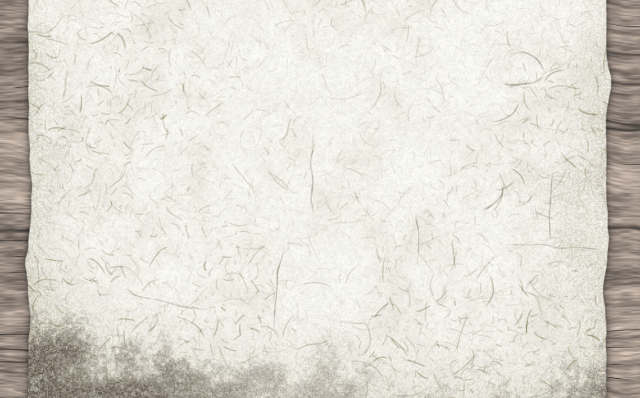
Give the GLSL for this texture, as a Shadertoy shader.

```glsl
// Pale fibrous paper with worn, stained edges lying on weathered planks.
// Random curved strands in jittered grid cells form the fibres; layered
// value noise drives wood grain, stains and speckle. Unit: canvas height.

float hash(vec2 p) {
    vec3 q = fract(p.xyx * vec3(0.1031, 0.1030, 0.0973));
    q += dot(q, q.yzx + 33.33);
    return fract((q.x + q.y) * q.z);
}

float noise(vec2 p) {
    vec2 i = floor(p), f = fract(p);
    f = f * f * (3.0 - 2.0 * f);
    return mix(mix(hash(i), hash(i + vec2(1, 0)), f.x),
               mix(hash(i + vec2(0, 1)), hash(i + vec2(1, 1)), f.x), f.y);
}

float fbm(vec2 p) {
    float sum = 0.0, amp = 0.53;
    for (int i = 0; i < 5; i++) {
        sum += amp * noise(p);
        p = mat2(1.6, 1.2, -1.2, 1.6) * p + 7.3;
        amp *= 0.5;
    }
    return sum;
}

float bump(float x, float centre, float width) {
    float t = (x - centre) / width;
    return exp(-t * t);
}

// Tapered parabolic strand along the x axis.
float strand(vec2 q, float halfLen, float bend, float width) {
    float y = q.y - bend * (q.x * q.x - halfLen * halfLen);
    float d = abs(y) / sqrt(1.0 + 4.0 * bend * bend * q.x * q.x);
    float taper = 1.0 - smoothstep(halfLen * 0.6, halfLen, abs(q.x));
    return taper * (1.0 - smoothstep(0.0, width, d));
}

float stroke(vec2 p, vec2 a, vec2 b, float bend, float width) {
    vec2 dir = normalize(b - a), q = p - 0.5 * (a + b);
    q = vec2(dot(q, dir), dot(q, vec2(-dir.y, dir.x)));
    return strand(q, 0.55 * length(b - a), bend, width);
}

float fibreLayer(vec2 p, float scale, float width) {
    p *= scale;
    float ink = 0.0;
    for (int j = -1; j <= 1; j++)
    for (int i = -1; i <= 1; i++) {
        vec2 id = floor(p) + vec2(i, j);
        vec2 q = p - id - vec2(hash(id + 3.1), hash(id + 17.7));
        float a = 3.1416 * hash(id + 41.3), h = hash(id + 63.9), o = hash(id + 29.4);
        q = mat2(cos(a), -sin(a), sin(a), cos(a)) * q;
        float bend = 2.0 * (hash(id + 87.2) - 0.5);
        ink = max(ink, strand(q, mix(0.15, 0.5, h), bend, width * scale) * (0.25 + 0.75 * o * o));
    }
    return ink;
}

vec3 wood(vec2 p, float side) {
    vec2 q = p + vec2(side * 5.0, 0.014 * noise(p * vec2(12.0, 5.0)));
    float grain = fbm(q * vec2(7.0, 75.0));
    float fine = noise(q * vec2(40.0, 270.0));
    float tone = 0.56 + 0.36 * (grain - 0.5) + 0.2 * (fine - 0.5);
    tone += 0.07 * bump(p.y, 0.54, 0.12) - 0.05 * bump(p.y, 0.36, 0.07);
    tone += side * 0.05 * (1.0 - smoothstep(0.1, 0.3, p.y));
    // Long cracks and plank joints
    float crack = 1.0 - smoothstep(0.0, 0.05, abs(noise(q * vec2(3.5, 26.0)) - 0.5));
    crack *= smoothstep(0.3, 0.7, noise(q * vec2(15.0, 9.0)));
    float joint = bump(q.y, 0.43, 0.005) + 0.7 * bump(q.y, mix(0.90, 0.875, side), 0.004)
                + 0.6 * bump(q.y, mix(0.755, 0.80, side), 0.004);
    tone *= 1.0 - 0.45 * crack - 0.5 * min(joint, 1.0);
    return tone * vec3(1.06, 0.97, 0.90);
}

vec3 paper(vec2 p, float inset, float px) {
    float cloud = fbm(p * 5.0), blotch = fbm(p * 16.0 + 9.0);
    float speck = noise(p * 310.0) - 0.5, grit = fbm(p * 95.0 + 4.0) - 0.5;

    // Stain fades up from the lower left corner and returns at the lower right
    float left = 1.0 - smoothstep(0.3, 0.75, p.x), right = smoothstep(1.27, 1.46, p.x);
    float height = 0.25 * exp(-(p.x - 0.07) / 0.3) - 0.005 + 0.06 * right;
    float level = p.y - height + 0.22 * (blotch - 0.5) + 0.2 * (cloud - 0.5);
    float stain = (1.0 - smoothstep(-0.12, 0.08, level + 0.22 * grit)) * (0.5 + 0.42 * max(left, right));
    float halo = 1.0 - smoothstep(-0.08, 0.2, level);
    float rim = exp(-inset / 0.06) * (0.3 + 0.7 * cloud);
    rim += 0.6 * bump(p.x, 1.47, 0.14) * bump(p.y, 0.45, 0.2) * blotch;
    float wear = clamp(0.55 * halo + 0.8 * rim, 0.0, 1.0);

    vec3 col = vec3(0.975, 0.973, 0.957) - vec3(0.055, 0.057, 0.075) * cloud * blotch * 2.0;
    col = mix(col, vec3(0.80, 0.78, 0.715), clamp(wear * (0.8 + 1.6 * grit), 0.0, 1.0));
    col = mix(col, vec3(0.46, 0.43, 0.385), clamp(stain * (0.95 + 1.3 * grit), 0.0, 1.0));
    col += speck * (0.055 + 0.17 * wear + 0.08 * stain) + grit * (0.05 + 0.1 * wear);

    // Scattered fibres, gathered in patches and fainter in the middle
    float thin = 0.0010 + px, ink = 0.0;
    vec2 wavy = p + 0.012 * vec2(noise(p * 22.0), noise(p * 22.0 + 31.0));
    for (int i = 0; i < 5; i++) {
        float k = float(i);
        ink += fibreLayer(wavy + 3.7 * k, 9.0 * pow(1.4, k), thin) * (0.55 - 0.07 * k);
    }
    float quiet = bump(p.x, 0.82, 0.5) * smoothstep(0.1, 0.5, p.y);
    ink *= (0.6 + 0.8 * smoothstep(0.3, 0.7, cloud)) * (0.95 - 0.45 * quiet);
    col = mix(col, vec3(0.55, 0.52, 0.39), min(ink, 0.8));

    // Faint long scratches and the larger curled strands
    float mark = stroke(wavy, vec2(0.79, 0.66), vec2(0.796, 0.47), 0.2, thin);
    mark += stroke(wavy, vec2(0.72, 0.39), vec2(0.697, 0.17), 0.4, thin);
    mark += stroke(wavy, vec2(1.056, 0.46), vec2(1.056, 0.36), 0.2, thin);
    mark += stroke(wavy, vec2(1.4, 0.57), vec2(1.393, 0.40), 0.3, thin);
    mark += 0.6 * stroke(wavy, vec2(0.315, 0.275), vec2(0.546, 0.225), 0.1, thin);
    mark += 0.6 * stroke(wavy, vec2(1.28, 0.396), vec2(1.52, 0.382), 0.1, thin);
    mark += stroke(wavy, vec2(1.27, 0.80), vec2(1.38, 0.825), 5.0, thin * 1.3);
    mark += stroke(wavy, vec2(1.38, 0.825), vec2(1.31, 0.875), 6.0, thin);
    mark += stroke(wavy, vec2(1.215, 0.48), vec2(1.275, 0.54), 6.0, thin * 1.3);
    float worn = 0.35 + 0.65 * noise(p * 65.0);
    return mix(col, vec3(0.44, 0.42, 0.32), 0.55 * min(mark, 1.0) * worn);
}

void mainImage(out vec4 fragColor, in vec2 fragCoord) {
    float px = 1.0 / iResolution.y;
    vec2 p = fragCoord * px;
    p.x *= 1.61 * iResolution.y / iResolution.x;

    // Ragged paper outline
    float rag = 0.005 * (fbm(vec2(p.y * 30.0, floor(p.x + 0.2))) - 0.5);
    float leftEdge = 0.0715 + 0.008 * bump(p.y, 0.52, 0.1) - 0.010 * bump(p.y, 0.34, 0.03)
                   + 0.004 * bump(p.y, 0.2, 0.04) + rag;
    float rightEdge = 1.525 + 0.013 * bump(p.y, 0.79, 0.05) + 0.006 * bump(p.y, 0.4, 0.08)
                    - 0.009 * bump(p.y, 0.27, 0.05) + rag;
    float inset = min(p.x - leftEdge, rightEdge - p.x);

    vec3 board = wood(p, step(0.8, p.x));
    board *= 1.0 - 0.4 * exp(min(inset, 0.0) / 0.008);
    vec3 col = mix(board, paper(p, max(inset, 0.0), px), smoothstep(-px, px, inset));
    fragColor = vec4(clamp(col, 0.0, 1.0), 1.0);
}
```
